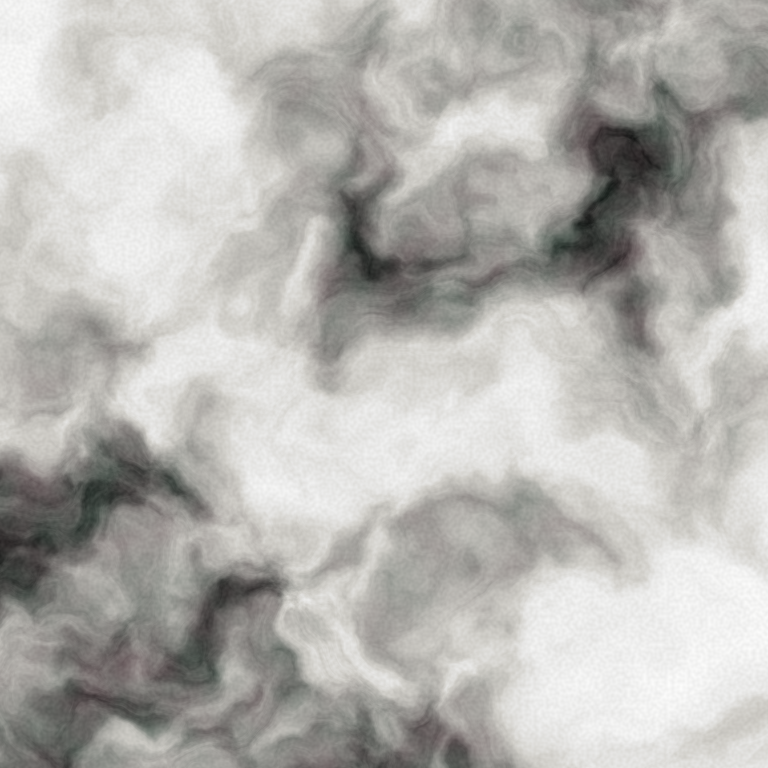
A Shadertoy shader for this texture:

```glsl
// Billowing grey smoke: bright vapour banks, sooty pockets and soft curling wisps.

const vec3 WARM_TINT = vec3(1.010, 1.000, 0.972);
const vec3 WHITE_TINT = vec3(1.0, 1.0, 0.997);
const vec3 ROSE_SHIFT = vec3(0.10, -0.05, 0.01);
const mat2 OCTAVE_TURN = mat2(0.8, 0.6, -0.6, 0.8);
const mat2 DRIFT = mat2(0.87, -0.62, 0.50, 1.08); // stretches smoke up to the right

// Random unit vector for a lattice cell
vec2 randomDirection(vec2 cell) {
    vec3 h = fract(vec3(cell.xyx) * vec3(0.1031, 0.1030, 0.0973));
    h += dot(h, h.yzx + 33.33);
    float angle = 6.28318 * fract((h.x + h.y) * h.z);
    return vec2(cos(angle), sin(angle));
}

// Gradient noise centred on zero
float gradientNoise(vec2 p) {
    vec2 i = floor(p);
    vec2 f = fract(p);
    vec2 w = f * f * f * (f * (f * 6.0 - 15.0) + 10.0);
    vec2 e = vec2(1.0, 0.0);
    float a = dot(randomDirection(i), f);
    float b = dot(randomDirection(i + e), f - e);
    float c = dot(randomDirection(i + e.yx), f - e.yx);
    float d = dot(randomDirection(i + 1.0), f - 1.0);
    return mix(mix(a, b, w.x), mix(c, d, w.x), w.y);
}

// Layered noise for the drifting vapour
float fbm(vec2 p, int octaves) {
    float sum = 0.0;
    float amplitude = 0.5;
    for (int i = 0; i < octaves; i++) {
        sum += amplitude * gradientNoise(p);
        p = OCTAVE_TURN * p * 2.03 + 17.3;
        amplitude *= 0.5;
    }
    return sum;
}

// Rounded puffs separated by soft creases, centred near zero
float billow(vec2 p, int octaves) {
    float sum = 0.0;
    float amplitude = 0.5;
    for (int i = 0; i < octaves; i++) {
        float n = gradientNoise(p);
        sum += amplitude * (sqrt(n * n + 0.003) - 0.18);
        p = OCTAVE_TURN * p * 2.1 + 9.7;
        amplitude *= 0.52;
    }
    return sum;
}

vec2 warpField(vec2 p, int octaves) {
    return vec2(fbm(p + 3.1, octaves), fbm(p + 41.7, octaves));
}

// Soft round bank of light or shade
float bank(vec2 p, vec2 centre, float radius) {
    vec2 d = (p - centre) / radius;
    return exp(-dot(d, d));
}

// Broad layout of light and shade
float broadShade(vec2 p) {
    float light = 1.3 * bank(p, vec2(0.0, 1.0), 0.40)
                + 1.5 * bank(p, vec2(0.95, 0.30), 0.33)
                + 0.7 * bank(p, vec2(0.45, 0.47), 0.18);
    float shade = 1.3 * bank(p, vec2(0.72, 0.75), 0.27)
                + 1.2 * bank(p, vec2(0.10, 0.25), 0.28)
                + 0.9 * bank(p, vec2(0.45, 0.0), 0.25);
    return light - shade;
}

// Tone curve with a long dark tail and a soft white shoulder
float smokeTone(float density) {
    float z = clamp(density, -3.2, 3.2);
    float tone = 0.74 + 0.19 * z - 0.015 * z * z;
    float over = max(tone - 0.85, 0.0);
    tone = min(tone, 0.85) + 0.14 * (1.0 - exp(-over / 0.14));
    return max(tone, 0.09);
}

void mainImage(out vec4 fragColor, in vec2 fragCoord) {
    vec2 p = fragCoord / iResolution.y;

    // Large swirls bend the banks, smaller ones curl the wisps
    vec2 swirl = warpField(p * 3.0, 4);
    vec2 curl = warpField(p * 8.0 + 5.0, 4);
    float broad = broadShade(p + 0.55 * swirl);
    float darkness = 1.0 - smoothstep(-0.8, 0.9, broad);

    // Vapour detail grows stronger inside the shade
    vec2 q = DRIFT * (p + 0.30 * swirl + 0.10 * curl);
    float vapour = fbm(q * 4.5 + 12.0, 7);
    float puffs = billow(q * 8.0 + 2.0, 5);
    float density = broad + vapour * mix(3.0, 5.6, darkness)
                  + puffs * mix(0.8, 2.0, darkness);

    // Fine film grain
    float tone = smokeTone(density);
    tone += 0.045 * gradientNoise(p * 190.0);

    // Warm greys, neutral whites, faint rose and green hues in the soot
    vec3 color = tone * mix(WARM_TINT, WHITE_TINT, smoothstep(0.78, 0.94, tone));
    float sootHue = fbm(p * 11.0 + 60.0, 3) * (1.0 - smoothstep(0.3, 0.85, tone));
    color += sootHue * ROSE_SHIFT;

    fragColor = vec4(clamp(color, 0.0, 1.0), 1.0);
}
```
